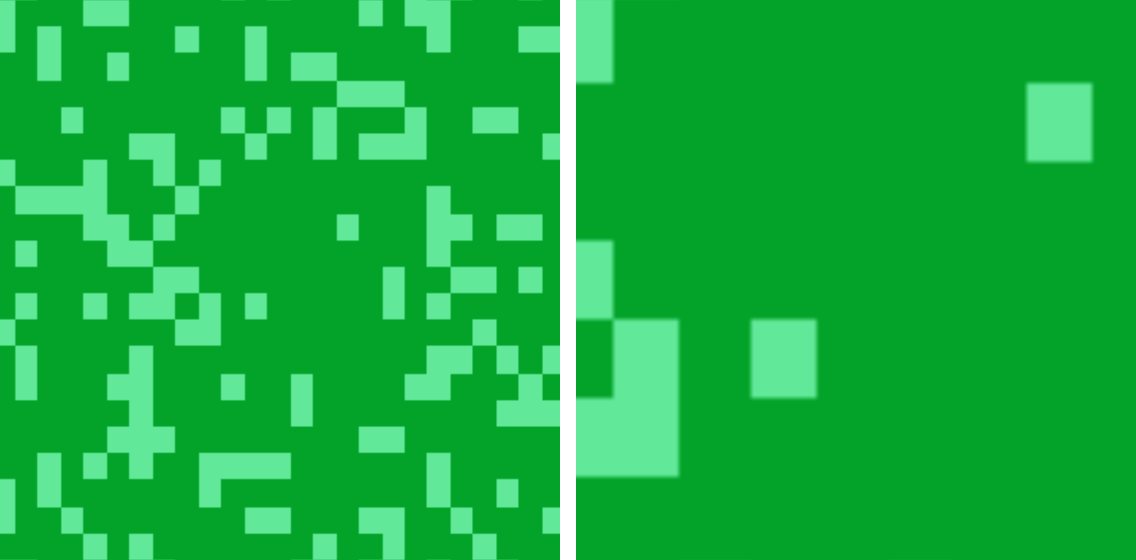
Left: the whole. Right: its middle third, enlarged.
Write a Shadertoy shader that draws this pattern.

```glsl
// Random two-tone green mosaic: a grid of slightly tall rectangles, each dark or light.
// Cells are ranked by hash inside bands of three rows, and a fixed number of the
// lowest ranks turn light, so the share of light cells stays constant.

const vec3 DARK_GREEN = vec3(0.01, 0.64, 0.16);
const vec3 MINT_GREEN = vec3(0.38, 0.91, 0.60);

const vec2 GRID_CELLS = vec2(24.45, 21.0);   // cells across the canvas
const vec2 GRID_SHIFT = vec2(0.33, 0.0);     // the left column is cut off
const float SNAP_STEPS = 256.0;              // cell edges rest on this lattice
const float EDGE_SOFTNESS = 0.0022;          // half width of an edge
const ivec2 BAND = ivec2(25, 3);             // cells ranked together
const int LIGHT_PER_BAND = 18;               // 18 of 75 cells = 24 percent

uint hashCell(ivec2 cell, uint seed) {
    uint h = uint(cell.x + 64) * 0x9E37u + uint(cell.y + 64) * 0x85EBCAu + seed;
    h = (h ^ (h >> 16)) * 0x7FEB352Du;
    h = (h ^ (h >> 15)) * 0x846CA68Bu;
    return h ^ (h >> 16);
}

// 1 for a light cell, 0 for a dark one
float cellTone(ivec2 cell, ivec2 band, int lightCount, uint seed) {
    ivec2 corner = ivec2(floor(vec2(cell) / vec2(band))) * band;
    uint own = hashCell(cell, seed);
    int rank = 0;
    for (int y = 0; y < band.y; y++) {
        for (int x = 0; x < band.x; x++) {
            if (hashCell(corner + ivec2(x, y), seed) < own) rank++;
        }
    }
    return rank < lightCount ? 1.0 : 0.0;
}

// Blends the four cells around the closest grid crossing with soft, snapped edges
float mosaic(vec2 uv, vec2 cells, vec2 shift, float softness, uint seed) {
    vec2 base = floor(uv * cells + shift - 0.5);
    vec2 crossing = (base + 1.0 - shift) / cells;
    crossing = floor(crossing * SNAP_STEPS + 0.5) / SNAP_STEPS;
    vec2 blend = smoothstep(crossing - softness, crossing + softness, uv);

    ivec2 c = ivec2(base);
    float lowLeft = cellTone(c, BAND, LIGHT_PER_BAND, seed);
    float lowRight = cellTone(c + ivec2(1, 0), BAND, LIGHT_PER_BAND, seed);
    float topLeft = cellTone(c + ivec2(0, 1), BAND, LIGHT_PER_BAND, seed);
    float topRight = cellTone(c + ivec2(1, 1), BAND, LIGHT_PER_BAND, seed);
    return mix(mix(lowLeft, lowRight, blend.x), mix(topLeft, topRight, blend.x), blend.y);
}

void mainImage(out vec4 fragColor, in vec2 fragCoord) {
    vec2 uv = fragCoord / iResolution.xy;
    float softness = max(EDGE_SOFTNESS, 0.7 / iResolution.y);
    float tone = mosaic(uv, GRID_CELLS, GRID_SHIFT, softness, 77u);
    fragColor = vec4(mix(DARK_GREEN, MINT_GREEN, tone), 1.0);
}
```
